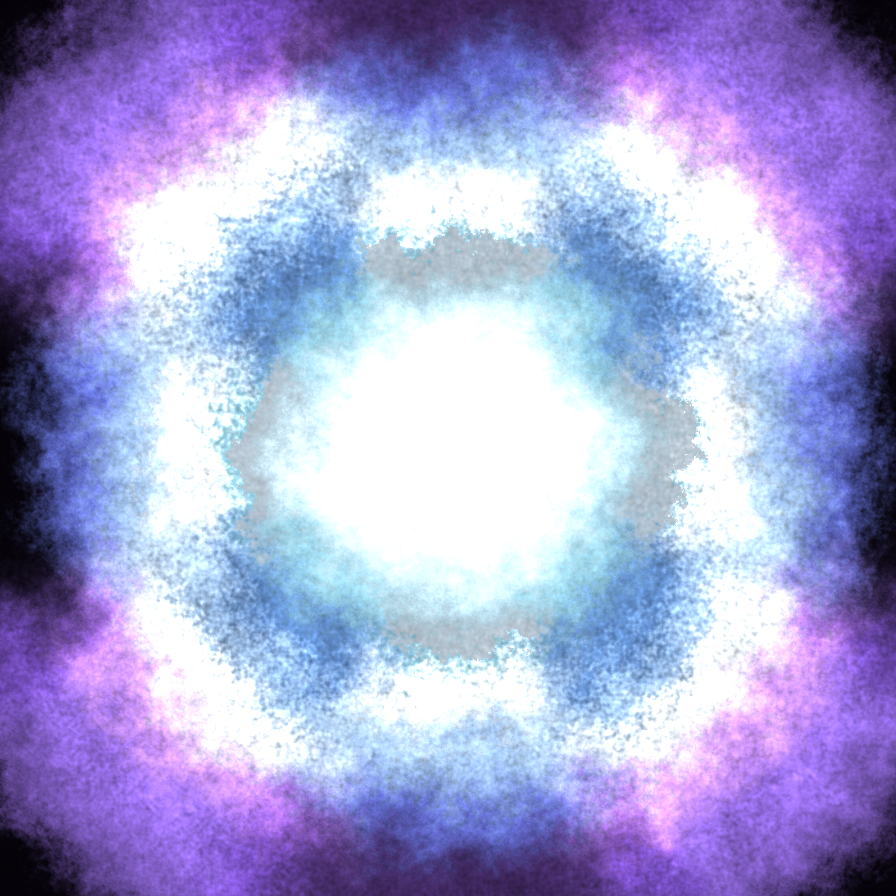
Give the GLSL for this background, as a Shadertoy shader.

```glsl
// A glowing nebula: a white core, a grey broken ring, four blue-white petals
// on the axes and four pink-white clouds on the diagonals, fading to black.
// Two radial colour ramps are blended by angle, over noise-warped coordinates.

#define CENTER vec2(0.015, 0.0)
#define WARP 0.17
#define MOTTLE 0.42
#define GRAIN 0.26
#define GRAIN_SCALE 52.0
#define RING_RADIUS 0.485
#define ROUGHNESS 0.78
#define OCTAVES 7

const vec3 WHITE = vec3(1.10, 1.14, 1.17);
const vec3 TEAL = vec3(0.62, 0.85, 0.93);
const vec3 STEEL = vec3(0.38, 0.55, 0.79);
const vec3 SKY = vec3(0.66, 0.80, 0.97);
const vec3 INDIGO = vec3(0.39, 0.44, 0.84);
const vec3 PINK = vec3(0.90, 0.65, 1.05);
const vec3 VIOLET = vec3(0.60, 0.44, 0.92);
const vec3 PLUM = vec3(0.24, 0.15, 0.36);
const vec3 GREY = vec3(0.71, 0.74, 0.78);
const vec3 NIGHT = vec3(0.02, 0.01, 0.035);

vec2 hashGradient(vec2 cell) {
    vec2 h = vec2(dot(cell, vec2(127.1, 311.7)), dot(cell, vec2(269.5, 183.3)));
    return 2.0 * fract(sin(h) * 43758.547) - 1.0;
}

float gradientNoise(vec2 p) {
    vec2 i = floor(p), f = fract(p);
    vec2 u = f * f * f * (f * (f * 6.0 - 15.0) + 10.0);
    vec2 e = vec2(1.0, 0.0);
    float low = mix(dot(hashGradient(i), f),
                    dot(hashGradient(i + e.xy), f - e.xy), u.x);
    float high = mix(dot(hashGradient(i + e.yx), f - e.yx),
                     dot(hashGradient(i + e.xx), f - e.xx), u.x);
    return mix(low, high, u.y);
}

// Rough fractal sum; the slow falloff gives the grainy cloud edges.
float fbm(vec2 p) {
    float sum = 0.0, amplitude = 0.5;
    for (int i = 0; i < OCTAVES; i++) {
        sum += amplitude * gradientNoise(p);
        p = mat2(1.6, 1.2, -1.2, 1.6) * p + 7.3;
        amplitude *= ROUGHNESS;
    }
    return sum;
}

// Blends from one colour to the next between two radii.
vec3 ramp(vec3 from, vec3 to, float start, float end, float r) {
    return mix(from, to, smoothstep(start, end, r));
}

// Core, white petal, blue rim, dark gap.
vec3 axisColor(float r, vec3 gap) {
    vec3 c = ramp(WHITE, TEAL, 0.20, 0.44, r);
    c = ramp(c, WHITE, 0.44, 0.53, r);
    c = ramp(c, SKY, 0.56, 0.70, r);
    c = ramp(c, INDIGO, 0.67, 0.85, r);
    return ramp(c, gap, 0.79, 0.98, r);
}

// Core, steel-blue hollow, white cloud, pink fringe, violet haze, black corner.
vec3 diagonalColor(float r) {
    vec3 c = ramp(WHITE, TEAL, 0.20, 0.42, r);
    c = ramp(c, STEEL, 0.38, 0.53, r);
    c = ramp(c, SKY, 0.53, 0.65, r);
    c = ramp(c, WHITE, 0.64, 0.74, r);
    c = ramp(c, PINK, 0.78, 0.93, r);
    c = ramp(c, VIOLET, 0.89, 1.04, r);
    c = ramp(c, VIOLET * 0.75, 1.05, 1.22, r);
    return ramp(c, NIGHT, 1.18, 1.37, r);
}

void mainImage(out vec4 fragColor, in vec2 fragCoord) {
    vec2 p = (2.0 * fragCoord - iResolution.xy) / min(iResolution.x, iResolution.y);
    p -= CENTER;

    // Warped polar frame; fourfold is 1 on the axes and -1 on the diagonals.
    vec2 warp = vec2(fbm(p * 4.0 + 4.1), fbm(p * 4.0 + 19.7));
    float grain = gradientNoise(p * GRAIN_SCALE) + gradientNoise(p * GRAIN_SCALE * 1.9 + 5.3);
    vec2 q = p + WARP * warp;
    float r = length(q) + 0.035 * grain;
    vec2 dir = normalize(q + 0.0001);
    float fourfold = 1.0 - 8.0 * dir.x * dir.x * dir.y * dir.y;

    // Petals and clouds, with darker gaps to the sides than above and below.
    float diagonal = 1.0 - smoothstep(-0.65, 0.75, fourfold);
    vec3 gap = mix(PLUM, NIGHT, smoothstep(0.4, 0.95, abs(dir.x)));
    float petalRadius = r - 0.04 * dir.x * dir.x;
    vec3 color = mix(axisColor(petalRadius, gap), diagonalColor(r), diagonal);

    // Cloud tips turn pink where they meet the violet haze.
    float tip = smoothstep(-0.7, -0.1, fourfold) * diagonal * smoothstep(0.74, 0.84, r);
    color = mix(color, color * vec3(0.84, 0.64, 0.98), 0.6 * tip);

    // Mottling and grain, strongest in the outer haze.
    float mottle = fbm(p * 7.0 + 31.0);
    color *= 1.0 + (MOTTLE * mottle + GRAIN * grain) * smoothstep(0.12, 0.6, r);

    // Grey ring: soft inside, crisp and ragged outside, broken on diagonals.
    float ringRadius = length((q - vec2(0.02, 0.0)) * vec2(0.97, 1.05));
    float edge = RING_RADIUS + 0.06 * mottle + 0.02 * grain;
    float ring = smoothstep(0.33, 0.45, ringRadius + 0.04 * grain)
               * (1.0 - smoothstep(edge - 0.004, edge + 0.004, ringRadius))
               * smoothstep(-0.7, 0.2, fourfold + 0.7 * mottle);
    color = mix(color, GREY * (1.0 + 0.12 * mottle + 0.1 * grain), 0.85 * ring);

    fragColor = vec4(clamp(color, 0.0, 1.0), 1.0);
}
```
